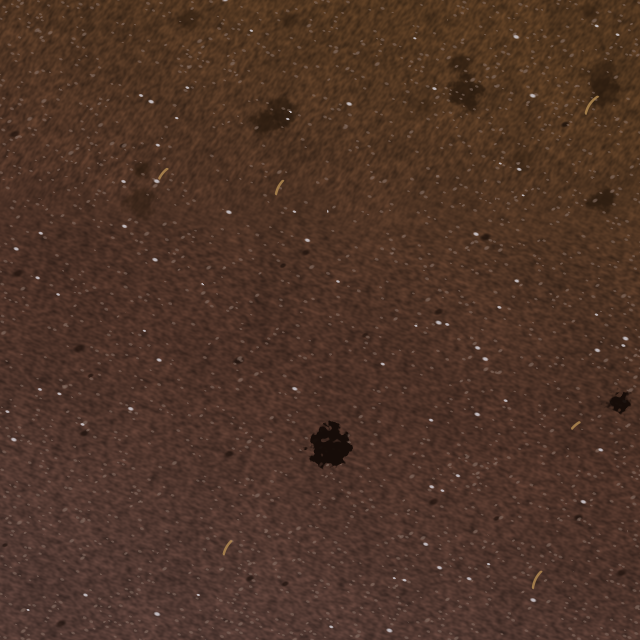
Write a WebGL 1 fragment shader that draws this texture.

```glsl
precision highp float;
// Damp brown earth with fine slanted grain, pale grit, dark stains and straw.
uniform vec2 u_resolution;

const vec3 WARM_SOIL = vec3(0.315, 0.212, 0.123);
const vec3 RED_SOIL = vec3(0.292, 0.190, 0.150);
const vec3 MAUVE_SOIL = vec3(0.322, 0.226, 0.200);
const vec3 STAIN = vec3(0.150, 0.095, 0.050);
const vec3 BLOT = vec3(0.075, 0.040, 0.025);
const vec3 GRIT = vec3(0.520, 0.430, 0.385);
const vec3 GLINT = vec3(0.800, 0.780, 0.800);
const vec3 STRAW = vec3(0.720, 0.560, 0.330);

vec2 hash2(vec2 p) {
  vec3 q = fract(vec3(p.xyx) * vec3(0.1031, 0.1030, 0.0973));
  q += dot(q, q.yzx + 33.33);
  return fract((q.xx + q.yz) * q.zy);
}

float gradientDot(vec2 cell, vec2 offset) {
  float angle = 6.2832 * hash2(cell).x;
  return dot(vec2(cos(angle), sin(angle)), offset);
}

// Gradient noise, roughly -0.7 to 0.7
float noise(vec2 p) {
  vec2 i = floor(p), f = fract(p);
  vec2 u = f * f * f * (f * (f * 6.0 - 15.0) + 10.0);
  vec2 e = vec2(1.0, 0.0);
  float low = mix(gradientDot(i, f), gradientDot(i + e, f - e), u.x);
  float high = mix(gradientDot(i + e.yx, f - e.yx), gradientDot(i + 1.0, f - 1.0), u.x);
  return mix(low, high, u.y);
}

float fbm(vec2 p) {
  return noise(p) + 0.5 * noise(p * 2.1 + 17.0) + 0.25 * noise(p * 4.3 + 41.0);
}

vec2 rotate(vec2 p, float angle) {
  float c = cos(angle), s = sin(angle);
  return vec2(c * p.x + s * p.y, c * p.y - s * p.x);
}

// Short streaks along the given direction
float grain(vec2 p, float angle) {
  vec2 q = rotate(p, angle) + 3.0;
  return noise(q * vec2(75.0, 130.0)) + 0.8 * noise(q * vec2(135.0, 230.0) + 9.0);
}

// One jittered flake in some of the cells
float flakes(vec2 p, float cells, float density, float radius, float angle) {
  vec2 q = rotate(p, angle) * cells + 200.0;
  vec2 id = floor(q);
  vec2 offset = fract(q) - 0.5 - 0.4 * (hash2(id) - 0.5);
  vec2 pick = hash2(id + 71.0);
  float size = radius * mix(0.5, 1.0, pick.y);
  float shape = 1.0 - smoothstep(0.3 * size, size, length(offset * vec2(0.75, 1.2)));
  return step(pick.x, density) * shape;
}

float blob(vec2 p, vec2 center, float radius, float softness, float rough) {
  float d = length(p - center) + rough * radius;
  return 1.0 - smoothstep(radius - softness, radius + softness, d);
}

// Thin bent stalk
float stalk(vec2 p, vec2 center, float angle, float halfLength, float width) {
  vec2 q = rotate(p - center, angle);
  q.y += 12.0 * (q.x * q.x);
  float d = length(vec2(max(abs(q.x) - halfLength, 0.0), q.y));
  return 1.0 - smoothstep(0.4 * width, 1.4 * width, d);
}

void main() {
  vec2 p = gl_FragCoord.xy / u_resolution;
  float patches = fbm(p * 6.0 + 5.0);
  float upper = smoothstep(0.60, 0.74, p.y + 0.06 * patches);

  // Ground tint: mauve below, red in the middle, warm towards the top right
  vec3 color = mix(MAUVE_SOIL, RED_SOIL, smoothstep(0.05, 0.6, p.y + 0.3 * p.x));
  color = mix(color, WARM_SOIL, smoothstep(0.55, 1.25, p.y + 0.35 * p.x));
  color *= 1.0 + 0.09 * patches + 0.09 * upper * fbm(p * 19.0);
  float seam = smoothstep(0.395, 0.401, p.x) * (1.0 - smoothstep(0.40, 0.47, p.x));
  color *= 1.0 - 0.06 * seam * smoothstep(0.38, 0.48, p.y) * (1.0 - upper);

  // Streaky grain turns from flat to diagonal
  float streaks = mix(grain(p, -0.35), grain(p, 0.95), upper);
  float clumps = noise(p * 48.0 + 30.0);
  color *= 1.0 + 0.30 * streaks + 0.14 * clumps;

  // Soft stains over the upper ground, small crumbs of dirt anywhere
  float rough = fbm(p * 55.0 + 8.0);
  for (int i = 0; i < 14; i++) {
    vec2 h = hash2(vec2(float(i) * 7.0 + 3.0, 19.0));
    vec2 k = hash2(vec2(float(i) * 5.0 + 2.0, 53.0));
    vec2 center = vec2(mix(0.2, 1.0, h.x), mix(0.66, 1.0, h.y));
    float stain = blob(p, center, mix(0.008, 0.024, k.x), 0.008, 0.7 * rough);
    color = mix(color, STAIN, stain * mix(0.35, 0.8, k.y));
  }
  color = mix(color, BLOT, 0.6 * flakes(p, 26.0, 0.035, 0.24, 0.4));

  // Pale grit, thicker in the lower corners, and rare glints
  float amount = 0.6 + 0.5 * smoothstep(0.2, 0.6, length(p - vec2(0.45, 0.55))) + 0.4 * patches;
  color = mix(color, GRIT, 0.55 * flakes(p, 110.0, 0.17 * amount, 0.42, -0.35));
  color = mix(color, GRIT, 0.65 * flakes(p, 66.0, 0.07 * amount, 0.32, 0.5));
  color = mix(color, GLINT, 0.9 * flakes(p, 60.0, 0.022 * amount, 0.30, -0.3));

  // Ragged black blots with crumbs showing through
  float gaps = 1.0 - 0.8 * smoothstep(0.22, 0.4, noise(p * 85.0 + 4.0));
  float blots = blob(p, vec2(0.515, 0.303), 0.031, 0.003, 0.6 * rough);
  blots = max(blots, blob(p, vec2(0.967, 0.370), 0.018, 0.004, 0.8 * rough));
  color = mix(color, BLOT, 0.95 * blots * gaps);

  // Scattered straw
  for (int i = 0; i < 6; i++) {
    vec2 center = 0.06 + 0.88 * hash2(vec2(float(i) * 11.0 + 4.0, 87.0));
    vec2 k = hash2(vec2(float(i) * 3.0 + 6.0, 131.0));
    float straw = stalk(p, center, mix(0.5, 1.2, k.x), mix(0.007, 0.016, k.y), 0.0022);
    color = mix(color, STRAW, 0.8 * straw);
  }
  gl_FragColor = vec4(clamp(color, 0.0, 1.0), 1.0);
}
```
